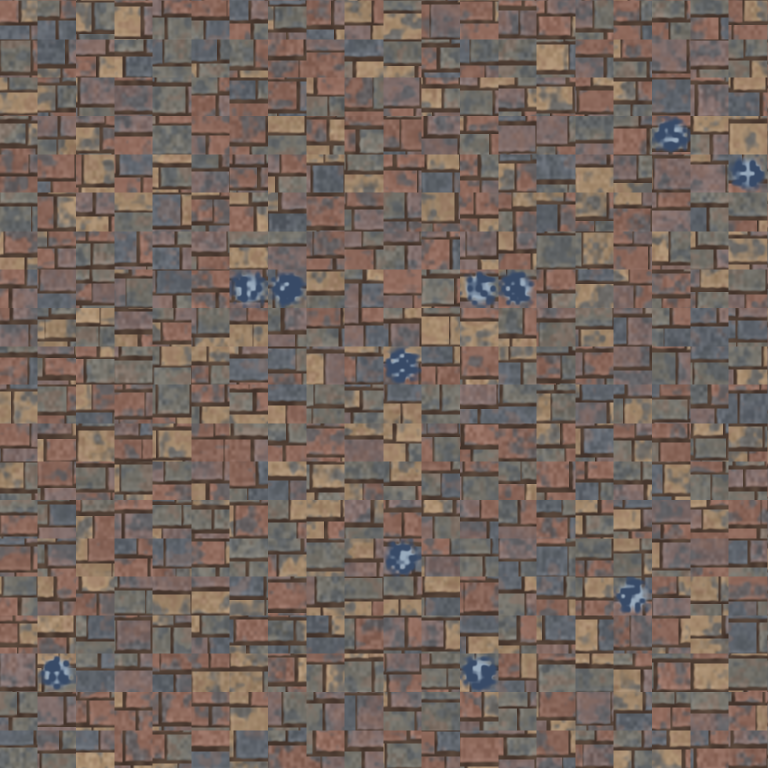
Write a Shadertoy shader that draws this texture.

```glsl
// Patchwork of weathered brick: a 20 by 20 grid of square tiles, each one
// a random crop of a brick wall with its own brick size, mortar and stains.
// Value noise adds soft mottling, fine grain and a few blue speckled tiles.

vec3 hash3(vec2 p) {
    vec3 q = fract(p.xyx * vec3(0.1031, 0.1030, 0.0973));
    q += dot(q, q.yxz + 33.33);
    return fract((q.xxy + q.yzz) * q.zyx);
}

float noise(vec2 p) {
    vec2 i = floor(p), f = fract(p);
    f = f * f * (3.0 - 2.0 * f);
    float low = mix(hash3(i).x, hash3(i + vec2(1, 0)).x, f.x);
    float high = mix(hash3(i + vec2(0, 1)).x, hash3(i + vec2(1, 1)).x, f.x);
    return mix(low, high, f.y);
}

vec3 clayColor(float pick) {
    vec3 color = vec3(0.54, 0.40, 0.35);                  // rust
    if (pick > 0.27) color = vec3(0.63, 0.53, 0.42);      // tan
    if (pick > 0.45) color = vec3(0.45, 0.44, 0.41);      // grey
    if (pick > 0.70) color = vec3(0.37, 0.39, 0.42);      // slate
    if (pick > 0.82) color = vec3(0.48, 0.41, 0.40);      // mauve
    return color;
}

vec3 patchwork(vec2 uv) {
    vec2 tile = floor(uv * 20.0), local = fract(uv * 20.0);
    vec3 tileRnd = hash3(tile + 7.0), cropRnd = hash3(tile + 211.0);

    // Crop of a staggered wall, measured in tile units
    vec2 size = vec2(mix(0.8, 1.6, tileRnd.x), mix(0.55, 1.0, tileRnd.y));
    vec2 wall = local + cropRnd.xy * 9.0;
    float row = floor(wall.y / size.y);
    wall.x += hash3(vec2(row, tileRnd.z * 90.0)).x * size.x;
    vec2 brick = vec2(floor(wall.x / size.x), row);
    vec2 inside = wall - brick * size;
    vec3 brickRnd = hash3(brick * 3.0 + tile * 17.0 + 41.0);

    // Clay with soft stains and a streaky grain
    vec2 stainPos = wall * 2.6 + tile * 31.0;
    float stain = 0.65 * noise(stainPos) + 0.35 * noise(stainPos * 2.7);
    vec3 color = clayColor(brickRnd.x) * mix(0.94, 1.06, brickRnd.y);
    color = mix(color, vec3(0.34, 0.36, 0.38), 0.75 * smoothstep(0.48, 0.78, stain));
    color = mix(color, vec3(0.56, 0.42, 0.36), 0.35 * smoothstep(0.45, 0.2, stain));
    float grain = noise(uv * vec2(210, 170)) - 0.5;
    color += (0.05 + 0.07 * brickRnd.z) * grain;

    // Mortar: deep bed joints, thinner upright joints, pale upper lip
    float bed = mix(0.05, 0.13, brickRnd.z);
    float upright = mix(0.02, 0.10, brickRnd.y);
    float wobble = 0.03 * (noise(wall * 7.0) - 0.5);
    float joint = min(inside.y - bed, inside.x - upright) + wobble;
    float lip = smoothstep(0.02, 0.05, joint) * smoothstep(0.14, 0.06, joint);
    color += 0.035 * lip;
    vec3 mortar = mix(vec3(0.25, 0.19, 0.16), vec3(0.36, 0.29, 0.24), noise(wall * 5.0));
    color = mix(mortar, color, smoothstep(-0.025, 0.03, joint));

    // Rare tiles with a blue and white speckled blot
    if (cropRnd.z > 0.982) {
        float fleck = noise(local * 8.0 + tile * 13.0);
        vec3 blot = mix(vec3(0.22, 0.29, 0.40), vec3(0.60, 0.67, 0.74), smoothstep(0.45, 0.85, fleck));
        float reach = length(local - 0.5) + 0.25 * (fleck - 0.5);
        color = mix(color, blot, smoothstep(0.55, 0.3, reach));
    }
    return color;
}

void mainImage(out vec4 fragColor, in vec2 fragCoord) {
    vec2 uv = fragCoord / iResolution.y;
    // Average four nearby samples to soften every edge
    vec3 color = vec3(0);
    for (int i = 0; i < 4; i++) {
        vec2 corner = vec2(i % 2, i / 2) - 0.5;
        color += 0.25 * patchwork(uv + 0.0012 * corner + 0.001);
    }
    fragColor = vec4(color, 1.0);
}
```
